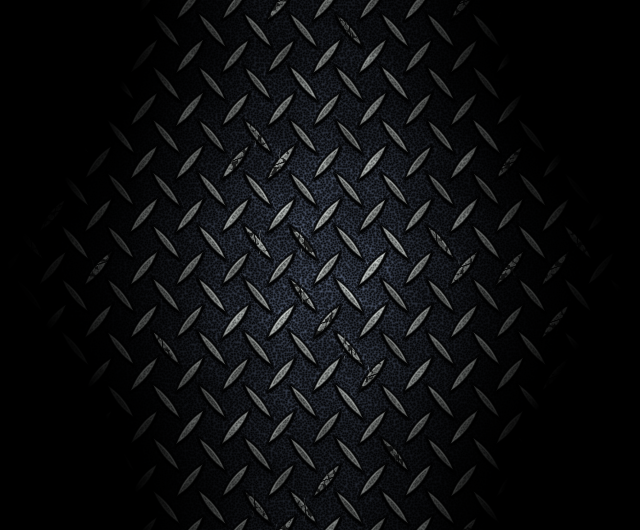
Write a Shadertoy shader that draws this texture.

```glsl
// Dark steel tread plate: worn, alternating lens-shaped studs under a central pool of light.

#define REPEATS vec2(14.0, 10.0)       // stud pairs across and down
#define PHASE vec2(0.15, -0.06)        // lattice shift, in cells
#define STUD_SIZE vec2(0.075, 0.435)   // half width and half length, in cell widths
#define STUD_ANGLE 0.68                // lean from the vertical, in radians
#define GROOVE 0.075                   // width of the dark surround
#define WORN_SHARE 0.14                // share of chipped studs
#define GRAIN vec2(266.0, 220.0)       // grain cells across and down
#define CHIPS vec2(126.0, 104.0)       // chip cells across and down
#define PLATE_COLOR vec3(0.145, 0.165, 0.205)
#define STUD_COLOR vec3(0.60, 0.62, 0.61)
#define GLINT_COLOR vec3(0.84, 0.86, 0.85)

const float PI = 3.14159265;

vec2 hash2(vec2 p) {
    vec3 q = fract(p.xyx * vec3(0.1031, 0.1030, 0.0973));
    q += dot(q, q.yzx + 33.33);
    return fract((q.xx + q.yz) * q.zy);
}

// Distance to the nearest feature point, wrapping after period cells
float cellular(vec2 p, vec2 period) {
    vec2 cell = floor(p), local = fract(p);
    float nearest = 2.0;
    for (int y = -1; y <= 1; y++)
        for (int x = -1; x <= 1; x++) {
            vec2 offset = vec2(x, y);
            vec2 point = offset + hash2(mod(cell + offset, period));
            nearest = min(nearest, length(point - local));
        }
    return nearest;
}

// Slow, wrapping brightness drift in -1..1
float mottle(vec2 uv) {
    vec2 a = uv * 2.0 * PI;
    float warp = sin(3.0 * a.x + 2.0 * a.y);
    return 0.4 * sin(5.0 * a.x - 3.0 * a.y + 2.0 * warp)
         + 0.35 * sin(9.0 * a.y + 4.0 * a.x - 1.5 * warp)
         + 0.25 * sin(17.0 * a.x + 13.0 * a.y + 3.0 * warp);
}

// Signed distance to an upright lens
float lens(vec2 p, vec2 size) {
    float radius = dot(size, size) / (2.0 * size.x);
    return length(abs(p) + vec2(radius - size.x, 0.0)) - radius;
}

void mainImage(out vec4 fragColor, in vec2 fragCoord) {
    vec2 uv = fragCoord / iResolution.xy;
    vec2 cellSize = iResolution.xy / REPEATS;
    float pixel = 1.0 / cellSize.x;

    // Light falls off smoothly and evenly towards opposite edges
    vec2 away = cos(PI * uv);
    float light = max(1.0 - dot(away * away, vec2(1.0, 0.4)), 0.0);
    float studLight = pow(light, 0.9);
    float plateLight = light * light;

    // Grainy plate
    float grain = cellular(uv * GRAIN, GRAIN);
    float chips = cellular(uv * CHIPS, CHIPS);
    float drift = mottle(uv);
    vec3 color = PLATE_COLOR * plateLight * (0.15 + 1.9 * grain) * (1.0 + 0.2 * drift);

    // Two interleaved lattices of studs, leaning right and left
    float c = cos(STUD_ANGLE), s = sin(STUD_ANGLE);
    for (int i = 0; i < 2; i++) {
        float side = 1.0 - 2.0 * float(i);
        vec2 q = uv * REPEATS - PHASE - 0.49 * float(i);
        vec2 id = floor(q + 0.5);
        vec2 local = (q - id) * vec2(1.0, cellSize.y / cellSize.x);
        vec2 random = hash2(mod(id, REPEATS) + 37.0 * float(i));
        vec2 random2 = hash2(mod(id, REPEATS) + 71.0 + 19.0 * float(i));
        float worn = step(1.0 - WORN_SHARE, random.x);

        // Stud axes: x across, y along
        mat2 turn = mat2(c, side * s, -side * s, c);
        vec2 p = turn * local;
        vec2 size = STUD_SIZE * vec2(1.0 - 0.12 * float(i), 0.96 + 0.08 * random.y);
        float d = lens(p, size);
        float shade = lens(turn * (local + vec2(-0.02 * side, 0.035)), size);

        // Groove, cast shadow and faint outer rim
        color *= mix(0.08, 1.0, smoothstep(0.0, GROOVE, min(d, shade)));
        float rim = smoothstep(0.022, 0.0, abs(d - GROOVE));
        color += GLINT_COLOR * rim * 0.10 * plateLight * smoothstep(0.3, 0.8, grain);

        // Brushed top with glinting edges
        float edge = smoothstep(0.03, 0.008, abs(d + 0.016));
        float lit = smoothstep(-0.05, 0.05, p.x * mix(-1.0, 1.0, float(i)));
        float tone = (0.72 + 0.3 * random.y) * (0.65 + 0.7 * grain) * (1.0 - 0.18 * float(i));
        vec3 top = mix(STUD_COLOR * tone, GLINT_COLOR, edge * (0.2 + 0.45 * lit));
        top *= 1.0 + 0.15 * drift;

        // Chipped studs lose dark flakes and a slanted crack
        float crackLine = p.y - 0.3 * (random2.x - 0.5) - 1.6 * p.x;
        float crack = smoothstep(0.035, 0.01, abs(crackLine));
        float flake = smoothstep(0.42, 0.65, chips);
        top *= 1.0 - worn * max(0.85 * crack, 0.75 * flake);
        color = mix(color, top * studLight, smoothstep(pixel, -pixel, d + 0.004));

        // Fine upright scratches beside chipped studs
        float path = local.x - 0.24 * (random2.y - 0.5) - 0.012 * sin(31.0 * local.y);
        float scratch = smoothstep(0.022, 0.0, abs(path)) * smoothstep(0.4, 0.2, abs(local.y));
        color += STUD_COLOR * worn * scratch * smoothstep(0.3, 0.6, chips) * 0.5 * plateLight;
    }

    fragColor = vec4(color, 1.0);
}
```
